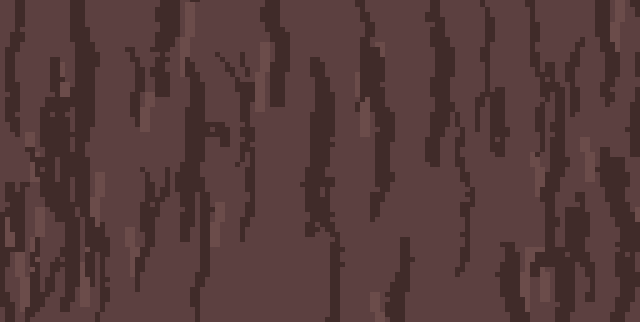
A WebGL 1 fragment shader for this texture:

```glsl
precision highp float;
// Blocky tree bark: dark vertical cracks and pale streaks on a flat brown.
// Each crack is a wobbling tapered strip, some with a fork or a side knot,
// evaluated on a coarse cell grid and averaged over 2x2 samples per pixel.

uniform vec2 u_resolution;

const vec3 BARK_COLOR  = vec3(0.36, 0.25, 0.25);
const vec3 CRACK_COLOR = vec3(0.25, 0.17, 0.16);
const vec3 PALE_COLOR  = vec3(0.42, 0.30, 0.29);

const float GRID = 128.0;         // cells across the canvas width
const int   CRACKS = 36;
const float EDGE_PULL = 0.07;     // crowds cracks toward the left and right
const vec2  HALF_LENGTH = vec2(6.0, 20.0);
const vec2  HALF_WIDTH = vec2(0.85, 2.3);
const float WOBBLE = 1.1;
const float FORK_SHARE = 0.2;
const float FORK_SLOPE = 0.4;
const float KNOT_SHARE = 0.12;
const float PALE_SHARE = 0.6;
const float HOLE_SHARE = 0.012;
const float TAU = 6.28319;

float hash(float n) {
  return fract(sin(n * 12.9898 + 1.7) * 43758.55);
}

// 1 inside a box of the given half size
float box(vec2 p, vec2 halfSize) {
  vec2 inside = step(abs(p), halfSize);
  return inside.x * inside.y;
}

// Layered sines give each crack a slowly drifting centre line
float drift(float y, float id) {
  float phase = TAU * hash(id + 0.61);
  return WOBBLE * (sin(y * 0.17 + phase) + 0.45 * sin(y * 0.53 + phase * 3.0));
}

vec3 barkCell(vec2 cell, float rows) {
  float dark = 0.0;
  float pale = 0.0;

  for (int i = 0; i < CRACKS; i++) {
    float id = float(i);
    float u = (id + hash(id + 0.3)) / float(CRACKS);
    vec2 center = vec2(GRID * (u - EDGE_PULL * sin(TAU * u)),
                       rows * fract(id * 0.618 + 0.25 * hash(id + 0.7)));
    float halfLength = mix(HALF_LENGTH.x, HALF_LENGTH.y, hash(id + 0.13));
    float sizePick = hash(id + 0.29);
    float halfWidth = mix(HALF_WIDTH.x, HALF_WIDTH.y, sizePick * sizePick);
    float side = hash(id + 0.47) < 0.5 ? -1.0 : 1.0;
    vec2 p = cell - center;
    p.x = (p.x - drift(cell.y, id)) * side;

    // Main strip, thinner at its ends, with ragged sides
    float along = p.y / halfLength;
    float ragged = hash(floor(cell.y / 3.0) + id * 31.0) - 0.5;
    float width = halfWidth * (1.0 - 0.5 * along * along) + 0.4 * ragged;
    width = max(width, 0.55);
    float distanceToStrip = abs(p.x + 0.4 * ragged);

    // A slanting arm splits off above the middle
    if (hash(id + 0.83) < FORK_SHARE) {
      float arm = max(p.y, 0.0) * FORK_SLOPE;
      distanceToStrip = min(distanceToStrip, abs(p.x + arm));
    }
    dark = max(dark, step(distanceToStrip, width) * step(abs(along), 1.0));

    // Stubby knot on one side, stepping down at its tip
    if (hash(id + 0.91) < KNOT_SHARE) {
      vec2 k = p - vec2(3.0, halfLength * 0.2);
      dark = max(dark, box(k, vec2(3.2, 1.6)));
      dark = max(dark, box(k - vec2(2.7, -1.5), vec2(1.0, 2.1)));
    }

    // Pale streak beside the crack, shifted by one cell partway
    if (hash(id + 0.37) < PALE_SHARE) {
      float streakY = (hash(id + 0.53) - 0.5) * 1.4 * halfLength;
      vec2 s = vec2((cell.x - center.x - drift(center.y + streakY, id)) * side,
                    p.y - streakY);
      s.x -= halfWidth + 1.2 + step(1.0, s.y);
      pale = max(pale, box(s, vec2(1.0, mix(4.0, 7.5, hash(id + 0.71)))));
    }
  }

  // Single cells of bare bark inside the cracks
  float hole = step(hash(dot(cell, vec2(0.731, 3.917))), HOLE_SHARE);
  vec3 color = mix(BARK_COLOR, PALE_COLOR, pale);
  return mix(color, CRACK_COLOR, dark * (1.0 - hole));
}

void main() {
  float scale = GRID / u_resolution.x;
  float rows = u_resolution.y * scale;
  vec3 color = vec3(0.0);
  for (int j = 0; j < 4; j++) {
    float n = float(j);
    vec2 offset = vec2(mod(n, 2.0), floor(n / 2.0)) * 0.5 - 0.25;
    vec2 cell = floor((gl_FragCoord.xy + offset) * scale) + 0.5;
    color += 0.25 * barkCell(cell, rows);
  }
  gl_FragColor = vec4(color, 1.0);
}
```
